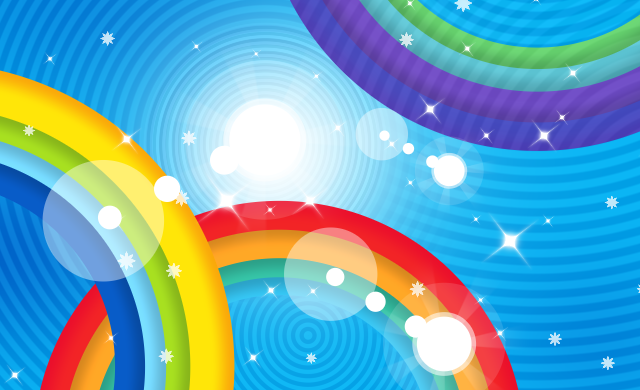
This background is drawn by a Shadertoy shader. Its source:

```glsl
// Three striped arches on a bright blue sky with a white glow and fine rings.
// Arches are nested circle bands; lens flares are discs strung along a line;
// small stars are scattered on a hashed grid. Lengths are in canvas heights.

const vec3 SKY = vec3(0.02, 0.67, 0.93);
const vec3 DEEP_SKY = vec3(0.01, 0.42, 0.81);
const vec3 PALE_SKY = vec3(0.64, 0.90, 0.98);
const vec3 WHITE = vec3(1.0);

const vec2 GLOW_POS = vec2(0.68, 0.63);
const vec2 LEFT_ARCH = vec2(-0.179, 0.060);
const vec2 MID_ARCH = vec2(0.716, -0.145);
const vec2 RIGHT_ARCH = vec2(1.378, 1.327);

// Outer radius, then the inner radius of each of the four bands
const float LEFT_RADIUS = 0.780;
const vec4 LEFT_EDGES = vec4(0.667, 0.605, 0.551, 0.474);
const float MID_RADIUS = 0.630;
const vec4 MID_EDGES = vec4(0.556, 0.483, 0.434, 0.389);
const float RIGHT_RADIUS = 0.714;
const vec4 RIGHT_EDGES = vec4(0.641, 0.562, 0.504, 0.449);

// Band colours, outermost first
const mat4x3 LEFT_BANDS = mat4x3(1.0, 0.90, 0.03,  0.62, 0.83, 0.12,
                                 0.45, 0.83, 0.97,  0.03, 0.34, 0.74);
const mat4x3 MID_BANDS = mat4x3(0.95, 0.14, 0.15,  0.98, 0.62, 0.14,
                                0.20, 0.73, 0.62,  0.20, 0.74, 0.91);
const mat4x3 RIGHT_BANDS = mat4x3(0.30, 0.27, 0.74,  0.44, 0.25, 0.71,
                                  0.38, 0.74, 0.78,  0.42, 0.80, 0.38);

const float STAR_CELL = 0.19;
const float SPARKLE_TILT = 0.65;
const vec3 LEAD_SPARKLES[6] = vec3[6](      // position, reach
    vec3(1.308, 0.382, 0.095), vec3(0.581, 0.485, 0.10), vec3(1.395, 0.652, 0.055),
    vec3(1.103, 0.720, 0.050), vec3(0.325, 0.643, 0.050), vec3(0.795, 0.485, 0.060));

// Antialiased coverage of a signed distance
float cover(float d) { return clamp(0.5 - d * iResolution.y, 0.0, 1.0); }

float disc(vec2 p, vec2 centre, float radius) { return cover(length(p - centre) - radius); }

float blob(vec2 p, vec2 centre, vec2 spread) {
    vec2 q = (p - centre) / spread;
    return exp(-dot(q, q));
}

// Soft stripes around a centre, from -1 to 1
float rings(vec2 p, vec2 centre, float spacing) {
    return smoothstep(-0.5, 0.5, sin(6.2832 * length(p - centre) / spacing)) * 2.0 - 1.0;
}

vec2 hash2(vec2 cell) {
    vec3 q = fract(cell.xyx * vec3(0.1031, 0.1030, 0.0973));
    q += dot(q, q.yzx + 33.33);
    return fract((q.xx + q.yz) * q.zy);
}

vec3 sky(vec2 p) {
    vec3 col = SKY;
    col = mix(col, DEEP_SKY, 0.65 * blob(p, vec2(0.22, 1.0), vec2(0.45, 0.25)));
    col = mix(col, DEEP_SKY, 0.95 * blob(p, vec2(0.0, 0.36), vec2(0.35, 0.25)));
    col = mix(col, DEEP_SKY, 0.45 * blob(p, vec2(1.55, 0.12), vec2(0.30, 0.22)));
    float lower = smoothstep(0.02, -0.02, length(p - MID_ARCH) - MID_EDGES.w);
    float wide = mix(rings(p, GLOW_POS, 0.034), rings(p, RIGHT_ARCH, 0.042), smoothstep(0.9, 1.2, p.x));
    col += vec3(0.02, 0.045, 0.03) * mix(wide, rings(p, vec2(0.79, 0.14), 0.022), lower);

    // Pale haze, fine rings and the white heart of the glow
    col = mix(col, PALE_SKY, 0.85 * blob(p, GLOW_POS + vec2(0.08, -0.02), vec2(0.37, 0.33)));
    float d = length(p - GLOW_POS);
    col += 0.035 * rings(p, GLOW_POS, 0.016) * smoothstep(0.33, 0.28, d);
    return mix(col, WHITE, 0.95 * blob(p, GLOW_POS + vec2(0.02, -0.03), vec2(0.22, 0.23)));
}

// Four nested bands, each a little darker just inside its outer edge
vec3 arch(vec3 under, vec2 p, vec2 centre, float radius, vec4 edges, mat4x3 bands, vec3 rim, float opacity) {
    float d = length(p - centre);
    vec3 col = mix(rim, bands[0], smoothstep(0.0, 0.06, radius - d));
    for (int i = 1; i < 4; i++) {
        float shade = mix(0.86, 1.06, smoothstep(0.0, 0.05, edges[i - 1] - d));
        col = mix(col, bands[i] * shade, cover(d - edges[i - 1]));
    }
    return mix(under, col, opacity * cover(max(d - radius, edges.w - d)));
}

// White head, shrinking beads toward the tail, and a clear disc at the tail
vec3 flare(vec3 col, vec2 p, vec2 head, vec2 tail, float size) {
    vec2 q = p - head;
    float d = length(q);
    float rays = smoothstep(0.3, 0.6, sin(7.0 * atan(q.y, q.x + 1e-5) + 1.0));
    col = mix(col, WHITE, 0.13 * cover(d - 2.15 * size));
    col = mix(col, WHITE, 0.16 * rays * smoothstep(3.2, 1.0, d / size));
    col = mix(col, WHITE, 0.42 * disc(p, tail, 1.64 * size));
    col = mix(col, WHITE, 0.55 * cover(d - 1.12 * size));
    float white = cover(d - 0.96 * size);
    for (int i = 0; i < 3; i++) {
        float k = float(i);
        white = max(white, disc(p, mix(head, tail, 0.25 + 0.355 * k), size * (0.39 - 0.035 * k)));
    }
    return mix(col, WHITE, white);
}

float sparkle(vec2 q, float reach) {
    float c = cos(SPARKLE_TILT), s = sin(SPARKLE_TILT);
    vec2 a = abs(mat2(c, -s, s, c) * q) / reach;
    vec2 spikes = max(1.0 - a, 0.0) * exp(-a.yx * 28.0);
    return min(1.0, max(spikes.x, spikes.y) + 1.3 * exp(-dot(a, a) * 28.0));
}

float petalStar(vec2 q, float radius) {
    float wave = abs(fract(atan(q.y, q.x + 1e-5) * 8.0 / 6.2832) * 2.0 - 1.0);
    return cover(length(q) - radius * mix(0.5, 1.0, wave));
}

float scatteredStars(vec2 p) {
    vec2 cell = floor(p / STAR_CELL);
    vec2 kind = hash2(cell + 17.0);
    vec2 q = p - (cell + 0.2 + 0.6 * hash2(cell)) * STAR_CELL;
    if (kind.x < 0.38) return 0.75 * petalStar(q, mix(0.013, 0.025, kind.y));
    return kind.x < 0.85 ? sparkle(q, mix(0.018, 0.037, kind.y)) : 0.0;
}

void mainImage(out vec4 fragColor, in vec2 fragCoord) {
    vec2 p = fragCoord / iResolution.y;
    vec3 col = sky(p);

    // Arches, back to front
    col = arch(col, p, MID_ARCH, MID_RADIUS, MID_EDGES, MID_BANDS, vec3(0.92, 0.06, 0.17), 1.0);
    col = arch(col, p, LEFT_ARCH, LEFT_RADIUS, LEFT_EDGES, LEFT_BANDS, vec3(0.98, 0.66, 0.04), 1.0);
    col = arch(col, p, RIGHT_ARCH, RIGHT_RADIUS, RIGHT_EDGES, RIGHT_BANDS, vec3(0.33, 0.22, 0.70), 0.92);
    col += 0.018 * rings(p, vec2(1.75, 0.45), 0.045) * disc(p, RIGHT_ARCH, RIGHT_RADIUS);

    // Lens flares
    col = flare(col, p, vec2(0.679, 0.641), vec2(0.265, 0.434), 0.095);
    col = flare(col, p, vec2(1.139, 0.118), vec2(0.848, 0.297), 0.073);
    col = flare(col, p, vec2(1.152, 0.562), vec2(0.979, 0.656), 0.041);

    // Stars
    float light = scatteredStars(p);
    for (int i = 0; i < 6; i++)
        light = max(light, sparkle(p - LEAD_SPARKLES[i].xy, LEAD_SPARKLES[i].z));
    fragColor = vec4(clamp(mix(col, WHITE, light), 0.0, 1.0), 1.0);
}
```
